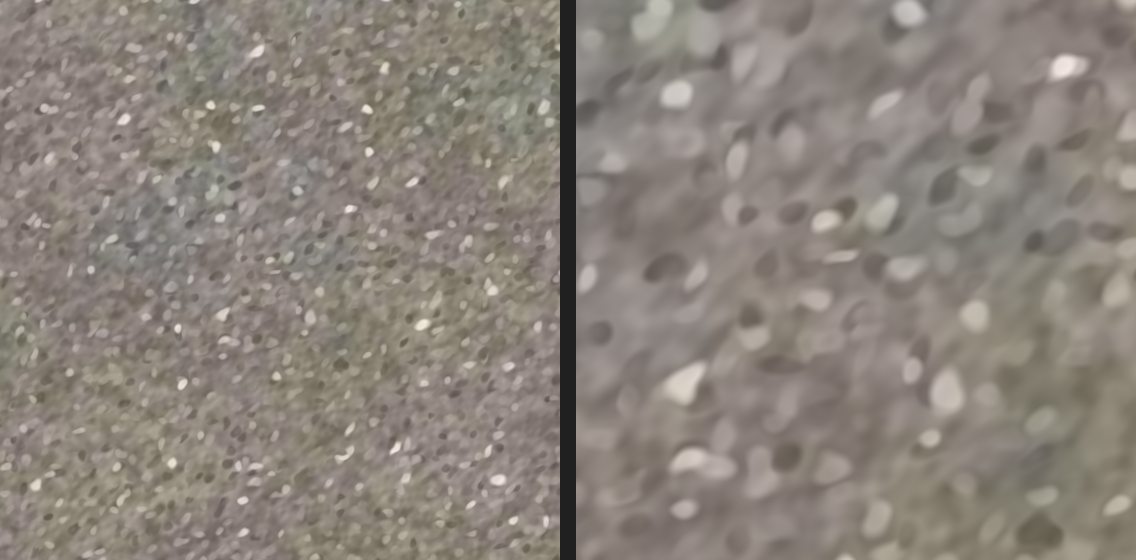
Left: the whole. Right: its middle third, enlarged.
A Shadertoy shader for this texture:

```glsl
// Weathered grey-brown stone surface with soft mottling and scattered pale mineral grains.
#define BASE_COLOR  vec3(0.543, 0.512, 0.474)
#define COOL_TINT   vec3(-0.030, 0.004, 0.016)
#define MAUVE_TINT  vec3(0.006, -0.006, 0.014)
#define OLIVE_TINT  vec3(0.000, 0.003, -0.022)
#define LEAN        0.72
#define LEAN_SPREAD 1.3
#define GRAIN_SIZE  0.0118
#define MOTTLE      0.15
#define FINE        0.10
#define WOBBLE      0.006

vec3 hash3(vec2 cell, float seed) {
    vec3 q = fract(vec3(cell.xyx + seed * 17.31) * vec3(0.1031, 0.1030, 0.0973));
    q += dot(q, q.yxz + 33.33);
    return fract((q.xxy + q.yzz) * q.zyx);
}

float valueNoise(vec2 p, float seed) {
    vec2 i = floor(p), f = fract(p);
    f = f * f * (3.0 - 2.0 * f);
    float bottom = mix(hash3(i, seed).x, hash3(i + vec2(1, 0), seed).x, f.x);
    float top = mix(hash3(i + vec2(0, 1), seed).x, hash3(i + vec2(1, 1), seed).x, f.x);
    return mix(bottom, top, f.y);
}

vec2 rotate(vec2 p, float angle) {
    float c = cos(angle), s = sin(angle);
    return vec2(c * p.x + s * p.y, c * p.y - s * p.x);
}

// Lays one layer of soft leaning ellipses over the tone; toneRange spans dark to light.
void paintGrains(inout float tone, vec2 p, float cells, float density,
                 float size, vec2 toneRange, float seed) {
    vec2 home = floor(p * cells);
    for (int y = -1; y <= 1; y++)
    for (int x = -1; x <= 1; x++) {
        vec2 cell = home + vec2(x, y);
        vec3 place = hash3(cell, seed);
        vec3 form = hash3(cell, seed + 5.0);
        if (place.z > density) continue;
        vec2 offset = p - (cell + place.xy) / cells;
        offset = rotate(offset, LEAN + (form.x - 0.5) * LEAN_SPREAD);
        float halfLength = size * mix(0.7, 1.3, form.y);
        float halfWidth = size * mix(0.5, 0.8, fract(form.y * 7.0 + form.x));
        float d = length(offset / vec2(halfLength, halfWidth));
        float cover = 1.0 - smoothstep(0.5, 1.3, d);
        tone = mix(tone, mix(toneRange.x, toneRange.y, form.z), cover);
    }
}

void mainImage(out vec4 fragColor, in vec2 fragCoord) {
    vec2 uv = fragCoord / iResolution.y;

    // Uneven outlines come from a slight warp of the plane
    vec2 warp = vec2(valueNoise(uv * 75.0, 1.0), valueNoise(uv * 75.0, 2.0)) - 0.5;
    vec2 p = uv + WOBBLE * warp;

    // Mottled ground, stretched along the lean
    vec2 along = rotate(p, 0.55);
    float broad = valueNoise(rotate(uv, 0.4) * 7.0, 3.0) - 0.5;
    float tone = 0.05 * broad;
    tone += MOTTLE * (valueNoise(along * vec2(42.0, 72.0), 4.0) - 0.5);

    // Dull grains, pale chips, then sparse bright crystals
    paintGrains(tone, p, 44.0, 0.70, GRAIN_SIZE * 0.95, vec2(-0.125, 0.11), 11.0);
    paintGrains(tone, p, 30.0, 0.34, GRAIN_SIZE * 0.86, vec2(0.08, 0.20), 23.0);
    paintGrains(tone, p, 16.0, 0.24, GRAIN_SIZE, vec2(0.20, 0.38), 37.0);

    // Fine grit over everything
    vec2 grit = rotate(uv, 0.8);
    tone += FINE * (valueNoise(grit * vec2(85.0, 125.0), 6.0) - 0.5);

    // Cool, mauve and olive stains in wide patches
    float cool = 0.7 * valueNoise(uv * vec2(3.5, 5.0), 7.0) + 0.3 * valueNoise(uv * 13.0, 8.0);
    float hue = 0.6 * valueNoise(rotate(uv, 0.5) * 6.0, 9.0) + 0.4 * valueNoise(uv * 28.0, 10.0);
    vec3 color = BASE_COLOR + tone;
    color += COOL_TINT * smoothstep(0.58, 0.85, cool);
    color += mix(OLIVE_TINT, MAUVE_TINT, smoothstep(0.25, 0.7, hue));

    fragColor = vec4(clamp(color, 0.0, 1.0), 1.0);
}
```
